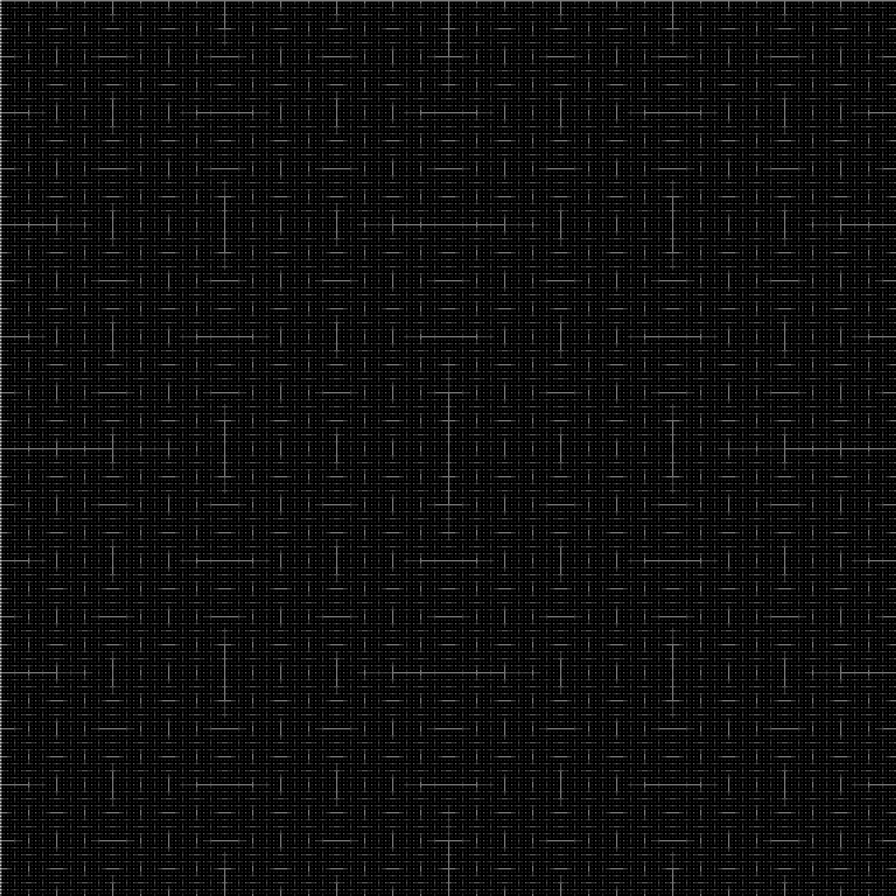
Write a Shadertoy shader that draws this pattern.

```glsl
// Nested binary lattice of fine grey dashes on black, doubling in length at each level.

const float CELLS = 512.0;        // lattice cells across the canvas
const int LEVELS = 8;             // dash sizes, each twice the last
const float CORE = 0.125;         // half-length of the bright part, in periods
const float REACH = 0.2;          // half-length of the whole dash, in periods
const float TAIL = 0.5;           // brightness of the dash ends
const float FINE_GREY = 0.13;     // level 1
const float MID_GREY = 0.31;      // levels 2 and 3
const float BOLD_GREY = 0.44;     // level 4 and above
const float TOP_GREY = 0.5;       // top border
const float LEFT_GREY = 0.8;      // dashed left border
const int SAMPLES = 2;            // antialiasing samples per axis

// Brightness along a dash centred on every multiple of period.
float dash(float position, float period) {
    float turn = position / period;
    float offset = abs(turn - floor(turn + 0.5));
    return offset < CORE ? 1.0 : (offset < REACH ? TAIL : 0.0);
}

// One where a coordinate is an odd multiple of spacing.
float onLine(float position, float spacing) {
    return 1.0 - step(0.5, abs(mod(position, 2.0 * spacing) - spacing));
}

float levelGrey(int level) {
    return level == 1 ? FINE_GREY : (level < 4 ? MID_GREY : BOLD_GREY);
}

float lattice(vec2 cell) {
    float grey = 0.0;
    float spacing = 1.0;
    for (int level = 1; level <= LEVELS; level++) {
        spacing *= 2.0;
        float upright = onLine(cell.x, spacing) * dash(cell.y, spacing);
        float level_bar = onLine(cell.y, spacing) * dash(cell.x, 2.0 * spacing);
        grey = max(grey, levelGrey(level) * max(upright, level_bar));
    }

    // Borders along the two zero axes
    if (cell.y < 0.5) grey = max(grey, TOP_GREY);
    if (cell.x < 0.5) grey = max(grey, LEFT_GREY * (1.0 - 0.6 * mod(cell.y, 2.0)));
    return grey;
}

void mainImage(out vec4 fragColor, in vec2 fragCoord) {
    float grey = 0.0;
    for (int y = 0; y < SAMPLES; y++) {
        for (int x = 0; x < SAMPLES; x++) {
            vec2 jitter = (vec2(x, y) + 0.5) / float(SAMPLES) - 0.5;
            vec2 uv = (fragCoord + jitter) / iResolution.xy;
            uv.y = 1.0 - uv.y;    // lattice counts down from the top
            grey += lattice(floor(uv * CELLS));
        }
    }
    fragColor = vec4(vec3(grey / float(SAMPLES * SAMPLES)), 1.0);
}
```
